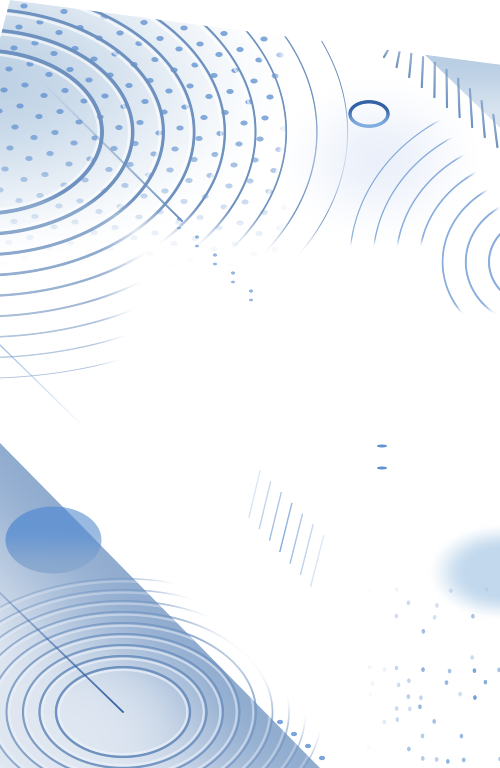
Give the GLSL for this background, as a Shadertoy shader.

```glsl
// Pale blue geometric backdrop on white: ringed and dotted corners,
// hatching, thin diagonals and soft glows. Built from ellipse and segment
// distances, repeated along lattices and loops, with y measured downward.

#define HEIGHT 7.68
#define RING_RATIO 0.67
#define DEEP vec3(0.20, 0.38, 0.65)
#define STEEL vec3(0.43, 0.57, 0.75)
#define SKY vec3(0.39, 0.58, 0.82)
#define MIST vec3(0.70, 0.79, 0.88)

float pixel;  // size of one pixel in scene units

float hash(vec2 p) { return fract(sin(dot(p, vec2(127.1, 311.7))) * 43758.5); }

float cover(float d) { return 1.0 - smoothstep(-0.6 * pixel, 0.6 * pixel, d); }

// Line coverage with a floor on its width, so thin lines fade evenly
float line(float d, float width) {
    float w = max(width, 0.7 * pixel);
    return cover(abs(d) - 0.5 * w) * width / w;
}

float ellipse(vec2 p, vec2 r) {
    float k = length(p / r);
    return (k - 1.0) * k / max(length(p / (r * r)), 0.001);
}

// Stroke from a to b, whose opacity runs from startAlpha to 1
float stroke(vec2 p, vec2 a, vec2 b, float width, float startAlpha) {
    vec2 ab = b - a;
    float h = clamp(dot(p - a, ab) / dot(ab, ab), 0.0, 1.0);
    return line(length(p - a - ab * h), width) * mix(startAlpha, 1.0, h);
}

// Nearest of several concentric ellipses: x = signed distance, y = index
vec2 rings(vec2 p, float first, float gap, float ratio, float last) {
    float k = clamp(round((length(p / vec2(1.0, ratio)) - first) / gap), 0.0, last);
    return vec2(ellipse(p, (first + k * gap) * vec2(1.0, ratio)), k);
}

// Slanted lattice of oval dots
float dotLattice(vec2 p, vec2 origin) {
    mat2 basis = mat2(0.40, 0.055, -0.05, 0.21);
    vec2 cell = inverse(basis) * (p - origin);
    return cover(ellipse(basis * (cell - round(cell)), vec2(0.036, 0.025)));
}

vec3 upperLeft(vec3 col, vec2 p) {
    float wash = 1.0 - smoothstep(0.0, 1.0, length((p - vec2(-0.2, 0.8)) / vec2(3.3, 1.9)));
    col = mix(col, MIST, 0.85 * wash);
    float reach = (1.0 - smoothstep(2.7, 2.9, p.x)) * (1.0 - smoothstep(1.0, 2.8, p.y));
    float dots = max(dotLattice(p, vec2(0.24, 0.06)), dotLattice(p, vec2(0.40, 0.22)));
    col = mix(col, SKY, 0.8 * dots * reach);

    vec2 r = rings(p - vec2(-0.2, 1.32), 1.22, 0.307, RING_RATIO, 8.0);
    float upper = 1.0 - smoothstep(1.9, 2.35, p.y - 0.03 * r.y);
    float lower = 1.0 - smoothstep(0.9, 1.8 - 0.07 * r.y, p.x);
    float shown = max(upper, lower * mix(0.8, 0.5, smoothstep(2.4, 3.6, p.y)));
    col = mix(col, vec3(1), 0.6 * shown * line(r.x + 0.035, 0.025));
    col = mix(col, STEEL, shown * line(r.x, 0.038 - 0.0035 * r.y));
    return mix(col, STEEL, stroke(p, vec2(0.4, 0.8), vec2(1.82, 2.21), 0.02, 0.0));
}

vec3 upperRight(vec3 col, vec2 p) {
    float haze = 1.0 - smoothstep(0.0, 1.0, length((p - vec2(3.8, 1.6)) / vec2(1.1, 0.9)));
    col = mix(col, vec3(0.92, 0.94, 0.98), haze);
    float wedge = cover((p.y - 0.55 - 0.97 * (p.x - 4.25)) * 0.72);
    col = mix(col, MIST, wedge * mix(0.9, 0.5, smoothstep(0.6, 1.2, p.y)));
    for (float i = 0.0; i < 10.0; i++) {
        vec2 top = vec2(3.88 + 0.117 * i, 0.50 + 0.008 * i * i);
        vec2 foot = vec2(3.84 + 0.126 * i, 0.57 + 0.10 * i);
        col = mix(col, STEEL, stroke(p, top, foot, 0.022, 0.7));
    }
    // Arcs around a centre beyond the right edge
    vec2 r = rings(p - vec2(5.4, 2.62), 0.51, 0.232, 0.877, 6.0);
    float inner = 1.0 - step(2.5, r.y);
    float low = 1.0 - smoothstep(-0.12, 0.0, p.y - mix(2.48, 3.15, inner));
    float side = smoothstep(-0.1, 0.15, p.y - 1.22 - 1.45 * (p.x - 4.37));
    col = mix(col, SKY, 0.75 * low * side * line(r.x, 0.021 - 0.0015 * r.y));

    vec2 q = p - vec2(3.69, 1.14);
    vec3 rim = mix(DEEP, vec3(0.5, 0.68, 0.88), smoothstep(-0.08, 0.12, q.y));
    return mix(col, rim, line(ellipse(q, vec2(0.19, 0.122)), 0.034));
}

vec3 lowerLeft(vec3 col, vec2 p) {
    float diagonal = (4.43 + 1.016 * p.x - p.y) * 0.70;
    vec3 shade = mix(vec3(0.56, 0.67, 0.81), vec3(0.87, 0.90, 0.94), smoothstep(-0.1, 1.7, -diagonal));
    float glow = 1.0 - smoothstep(0.1, 1.2, length((p - vec2(1.0, 7.2)) / vec2(1.2, 0.9)));
    float inside = cover(diagonal);
    col = mix(col, mix(shade, vec3(0.88, 0.91, 0.95), 0.7 * glow), inside);

    vec2 q = p - vec2(0.535, 5.40);
    vec3 disc = mix(SKY, vec3(0.54, 0.66, 0.81), smoothstep(-0.15, 0.32, q.y));
    col = mix(col, disc, cover(ellipse(q, vec2(0.48, 0.335))) * mix(0.65, 0.95, inside));

    vec2 r = rings(p - vec2(1.23, 7.12), 0.67, 0.165, RING_RATIO, 8.0);
    float shown = (1.0 - smoothstep(0.0, 0.3, diagonal)) * (1.0 - 0.07 * r.y);
    col = mix(col, vec3(0.93, 0.95, 0.98), 0.7 * shown * inside * line(r.x + 0.028, 0.022));
    col = mix(col, STEEL, shown * line(r.x, 0.024 - 0.0012 * r.y));
    return mix(col, DEEP, stroke(p, vec2(0.0, 5.93), vec2(1.23, 7.12), 0.018, 0.3));
}

vec3 scatter(vec3 col, vec2 p) {
    // Soft glow with speckles beneath
    float glow = 1.0 - smoothstep(0.45, 1.0, length((p - vec2(5.02, 5.72)) / vec2(0.77, 0.5)));
    col = mix(col, vec3(0.76, 0.85, 0.93), glow);
    vec2 cell = floor(p / 0.13);
    vec2 jitter = vec2(hash(cell + 3.1), hash(cell + 7.7)) - 0.5;
    float speck = cover(ellipse((fract(p / 0.13) - 0.5 - 0.4 * jitter) * 0.13, vec2(0.018, 0.023)));
    float zone = smoothstep(3.5, 4.5, p.x) * smoothstep(5.8, 6.1, p.y) * step(1.0, p.y - p.x);
    zone *= step(0.70, hash(cell)) * (0.3 + 0.6 * hash(cell + 5.3));
    col = mix(col, SKY, speck * zone);

    // Trailing dots, paired marks and middle hatching
    for (float i = 0.0; i < 7.0; i++) {
        vec2 trail = p - vec2(1.79, 2.19) - 0.18 * i * vec2(1.0, 1.0);
        float pair = min(ellipse(trail, vec2(0.02, 0.016)), ellipse(trail - vec2(0.0, 0.09), vec2(0.02, 0.013)));
        col = mix(col, SKY, 0.7 * cover(pair) * step(i, 4.0));
        vec2 edgeDot = p - vec2(2.80, 7.22) - i * vec2(0.14, 0.12);
        col = mix(col, SKY, 0.85 * cover(ellipse(edgeDot, vec2(0.03, 0.022))) * step(i, 3.0));
        vec2 top = vec2(2.60 + 0.106 * i, 4.71 + 0.108 * i);
        vec2 foot = vec2(2.49 + 0.103 * i, 5.17 + 0.115 * i);
        col = mix(col, SKY, (0.8 - 0.18 * abs(i - 3.0)) * stroke(p, top, foot, 0.014, 0.8));
    }
    for (float i = 0.0; i < 2.0; i++)
        col = mix(col, SKY, cover(ellipse(p - vec2(3.82, 4.46 + 0.22 * i), vec2(0.05, 0.015))));
    return mix(col, SKY, 0.6 * stroke(p, vec2(0.87, 4.30), vec2(0.0, 3.45), 0.013, 0.0));
}

void mainImage(out vec4 fragColor, in vec2 fragCoord) {
    pixel = HEIGHT / iResolution.y;
    vec2 p = vec2(fragCoord.x, iResolution.y - fragCoord.y) * pixel;
    vec3 col = scatter(lowerLeft(upperRight(upperLeft(vec3(1), p), p), p), p);
    // Tilted sheet edges
    float sheet = cover(0.132 * (p.x - 0.1) - p.y) * cover(0.1 - 0.26 * p.y - p.x);
    fragColor = vec4(mix(vec3(1), col, sheet), 1.0);
}
```
